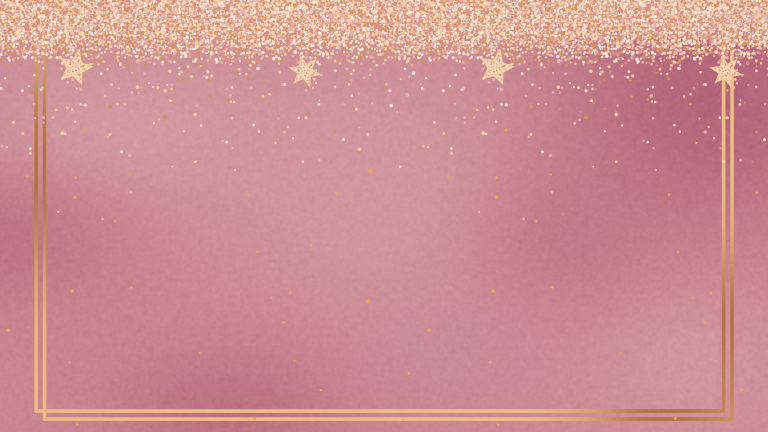
Reproduce this background procedurally as a Shadertoy shader.

```glsl
// Rose satin backdrop with a double gold frame, four glitter stars and confetti.
// Soft colour spots and gradient noise make the cloth; hashed cell layers, repeated
// sideways in equal tiles, rain glitter that thins out below a dense top band.

const float TILE = 0.9745;   // width of one glitter repeat, in canvas heights
const float PI = 3.14159;
const vec3 CREAM = vec3(0.95, 0.89, 0.85);
const vec3 PEACH = vec3(0.96, 0.82, 0.64);
const vec3 ROSE  = vec3(0.89, 0.70, 0.66);
const vec3 CORAL = vec3(0.85, 0.56, 0.52);
const vec3 GOLD  = vec3(0.82, 0.58, 0.38);

// Three random values in 0..1 for an integer lattice point
vec3 hash3(vec3 cell) {
    uvec3 v = uvec3(ivec3(cell)) * 1664525u + 1013904223u;
    for (int i = 0; i < 2; i++) {
        v.x += v.y * v.z;
        v.y += v.z * v.x;
        v.z += v.x * v.y;
        v ^= v >> 16u;
    }
    return vec3(v & 65535u) / 65535.0;
}

float cornerSlope(vec2 cell, vec2 offset) {
    return dot(hash3(vec3(cell, 7.0)).xy * 2.0 - 1.0, offset);
}

float gradientNoise(vec2 p) {
    vec2 i = floor(p), f = fract(p);
    vec2 u = f * f * f * (f * (f * 6.0 - 15.0) + 10.0);
    vec2 e = vec2(1.0, 0.0);
    return mix(mix(cornerSlope(i, f), cornerSlope(i + e, f - e), u.x),
               mix(cornerSlope(i + e.yx, f - e.yx), cornerSlope(i + 1.0, f - 1.0), u.x), u.y);
}

float spot(vec2 p, vec2 center, vec2 radius) {
    vec2 q = (p - center) / radius;
    return exp(-dot(q, q));
}

float cover(float dist, float pixel) {
    return smoothstep(0.7, -0.7, dist / pixel);
}

float boxDistance(vec2 p, vec2 low, vec2 high) {
    vec2 q = abs(p - 0.5 * (low + high)) - 0.5 * (high - low);
    return length(max(q, 0.0)) + min(max(q.x, q.y), 0.0);
}

float starDistance(vec2 p, float radius, float points) {
    float wedge = PI / points;
    float a = mod(atan(p.x, p.y) + wedge, 2.0 * wedge) - wedge;
    vec2 q = length(p) * vec2(cos(a), abs(sin(a)));
    vec2 tip = vec2(radius, 0.0);
    vec2 edge = 0.47 * radius * vec2(cos(wedge), sin(wedge)) - tip;
    return dot(q - tip, normalize(vec2(edge.y, -edge.x)));
}

// Cloth: light and dark spots on the base pink, with a fine grain
vec3 satin(vec2 p) {
    vec3 c = vec3(0.79, 0.53, 0.572);
    vec3 dark = vec3(0.70, 0.39, 0.47), light = vec3(0.84, 0.63, 0.65);
    c = mix(c, light, 0.75 * spot(p, vec2(0.28, 0.70), vec2(0.38, 0.20)));
    c = mix(c, light, 0.65 * spot(p, vec2(0.92, 0.56), vec2(0.42, 0.34)));
    c = mix(c, light, 0.60 * spot(p, vec2(1.60, 0.18), vec2(0.28, 0.22)));
    c = mix(c, dark, 0.95 * spot(p, vec2(1.66, 0.78), vec2(0.36, 0.30)));
    c = mix(c, dark, 0.55 * spot(p, vec2(0.00, 0.45), vec2(0.28, 0.16)));
    c = mix(c, dark, 0.60 * spot(p, vec2(0.53, 0.04), vec2(0.28, 0.16)));
    c = mix(c, dark, 0.40 * spot(p, vec2(1.30, 0.44), vec2(0.22, 0.18)));
    c = mix(c, vec3(0.78, 0.54, 0.62), 0.5 * spot(p, vec2(1.04, 0.16), vec2(0.22, 0.14)));
    return c + 0.028 * gradientNoise(p * 110.0) + 0.02 * gradientNoise(p * 55.0);
}

// Metal: pale gold dulled to bronze along parts of the frame
vec3 metal(vec2 p) {
    float dull = spot(p, vec2(0.09, 0.62), vec2(0.2, 0.26))
               + spot(p, vec2(1.53, 0.04), vec2(0.16, 0.1))
               + spot(p, vec2(1.69, 0.25), vec2(0.1, 0.18));
    return mix(vec3(0.93, 0.74, 0.52), vec3(0.69, 0.45, 0.27), min(dull, 1.0));
}

vec3 flakeColor(float pick, float whiteness) {
    vec3 c = mix(GOLD, CORAL, step(0.18, pick));
    c = mix(c, ROSE, step(0.34, pick));
    c = mix(c, PEACH, step(0.56, pick));
    return mix(c, CREAM, step(0.76 - whiteness, pick));
}

// One layer of round flakes; xyz is colour, w is coverage
vec4 flakes(vec2 p, float columns, float seed, float pixel) {
    vec2 g = p * columns / TILE + hash3(vec3(seed, 3.0, 5.0)).xy;
    vec2 id = floor(g);
    float depth = 1.0 - (id.y + 0.5) * TILE / columns;
    vec3 key = vec3(mod(id.x, columns), id.y, seed);
    vec3 place = hash3(key), look = hash3(key + vec3(0.0, 0.0, 50.0));
    float edge = 0.015 * gradientNoise(vec2(key.x, 2.0) * 0.13);
    float chance = 0.8 * smoothstep(0.155, 0.05, depth + edge)
                 + 0.2 * exp(-depth / 0.075) + 0.0005;
    float radius = mix(0.2, 0.36, look.x);
    vec2 center = mix(vec2(radius), vec2(1.0 - radius), place.xy);
    float dist = (length(fract(g) - center) - radius) * TILE / columns;
    float whiteness = 0.25 * gradientNoise(key.xy * 0.15);
    vec3 color = mix(flakeColor(look.y, whiteness), vec3(0.93, 0.64, 0.32),
                     step(look.z, smoothstep(0.25, 0.6, depth)));
    return vec4(color, cover(dist, pixel) * step(place.z, chance));
}

void mainImage(out vec4 fragColor, in vec2 fragCoord) {
    vec2 p = fragCoord / iResolution.y;
    float pixel = 1.0 / iResolution.y;
    vec3 color = satin(p);

    // Two offset frames whose tops vanish under the glitter
    for (float i = 0.0; i < 2.0; i++) {
        vec2 shift = i * vec2(0.0195, -0.0185);
        float d = boxDistance(p, vec2(0.0835, 0.0485) + shift, vec2(1.675, 1.2) + shift);
        color = mix(color, metal(p), cover(abs(d) - 0.0042, pixel));
    }

    // Dense band, then flakes falling from it
    float band = smoothstep(0.08, 0.03, 1.0 - p.y + 0.02 * gradientNoise(p * 18.0));
    color = mix(color, ROSE, 0.8 * band);
    for (float i = 0.0; i < 10.0; i++) {
        vec4 flake = flakes(p, 78.0 + 3.0 * i, i, pixel);
        color = mix(color, flake.rgb, flake.a);
    }

    // Speckled stars, two in each tile
    for (float i = 0.0; i < 4.0; i++) {
        float odd = mod(i, 2.0);
        vec2 q = p - vec2(0.174 + TILE * floor(i / 2.0) + 0.532 * odd, 0.843 - 0.008 * odd);
        float tilt = mix(-0.25, 0.3, odd);
        q = mat2(cos(tilt), -sin(tilt), sin(tilt), cos(tilt)) * q;
        float d = starDistance(q, mix(0.043, 0.039, odd), 5.0 + odd);
        float speckle = 0.5 + gradientNoise(q * 190.0);
        vec3 fill = mix(mix(CORAL, GOLD, 0.5), mix(PEACH, CREAM, 0.4), smoothstep(0.1, 0.6, speckle));
        fill = mix(fill, PEACH, 0.6 * smoothstep(0.006, 0.002, abs(d)));
        color = mix(color, fill, cover(d, pixel));
    }
    fragColor = vec4(color, 1.0);
}
```
